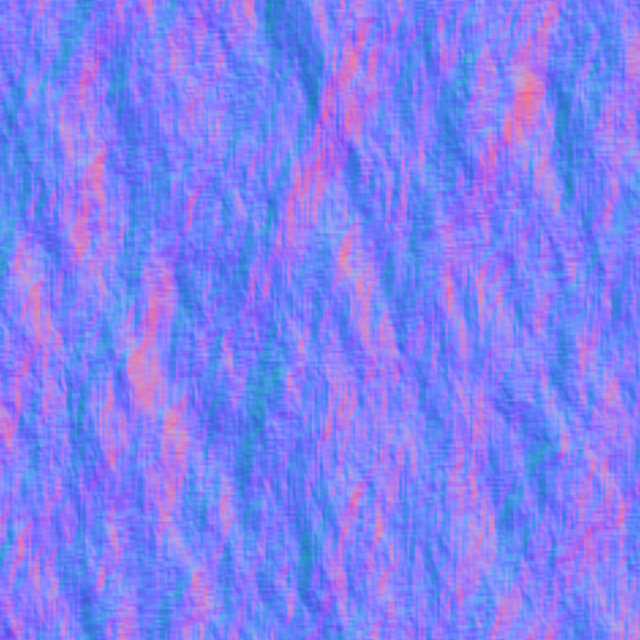
This texture map is drawn by a Shadertoy shader. Its source:

```glsl
// Tangent-space normal map of steep, crumpled rock with a fine thread-like grain.

const vec2  RELIEF       = vec2(0.92, 0.66); // slope strength across and along
const float BASE_CELLS   = 10.5;   // widest folds across the canvas
const int   OCTAVES      = 5;
const float LEAN         = 0.26;   // sideways drift of the folds per unit of height
const float LEAN_GAIN    = 0.02;   // extra drift of each finer octave
const float STRETCH      = 0.22;   // vertical frequency relative to horizontal
const float STRETCH_GAIN = 0.06;   // finer octaves are less elongated
const float WARP         = 0.010;  // bending of the folds
const float SAMPLE_STEP  = 0.0010; // half width of the slope measurement
const vec2  UPRIGHT_CELLS = vec2(235.0, 21.0);
const vec2  LEVEL_CELLS   = vec2(64.0, 240.0);
const vec2  STREAK_CELLS  = vec2(100.0, 11.0);
const float UPRIGHT_SLOPE = 0.24;
const float LEVEL_SLOPE   = 0.13;
const float STREAK_SLOPE  = 0.17;
const float PINK_SKEW    = 0.22;   // makes right-facing slopes steeper
const float BLUE_FALLOFF = 1.75;   // darkening of blue on steep slopes

float hash(vec2 p) {
    vec3 q = fract(vec3(p.xyx) * 0.1031);
    q += dot(q, q.yzx + 33.33);
    return fract((q.x + q.y) * q.z);
}

// Value noise from -1 to 1
float noise(vec2 p) {
    vec2 cell = floor(p);
    vec2 f = p - cell;
    vec2 w = f * f * f * (f * (f * 6.0 - 15.0) + 10.0);
    float low  = mix(hash(cell), hash(cell + vec2(1.0, 0.0)), w.x);
    float high = mix(hash(cell + vec2(0.0, 1.0)), hash(cell + vec2(1.0, 1.0)), w.x);
    return mix(low, high, w.y) * 2.0 - 1.0;
}

// Two families of long folds leaning against each other
float height(vec2 p) {
    p.x += WARP * noise(p * vec2(7.0, 5.0) + 3.7);
    p.x += 0.35 * WARP * noise(p * vec2(21.0, 15.0) + 41.3);
    p += 0.14 * WARP * vec2(noise(p * 52.0 + 8.1), noise(p * 47.0 + 90.4));
    float h = 0.0;
    float cells = BASE_CELLS;
    float rightSlope = 0.155;
    float leftSlope = 0.155;
    for (int i = 0; i < OCTAVES; i++) {
        float level = float(i);
        float lean = LEAN + LEAN_GAIN * level;
        vec2 scale = cells * vec2(1.0, STRETCH + STRETCH_GAIN * level);
        vec2 offset = vec2(17.3, 29.1) * (level + 1.0);
        float right = noise(vec2(p.x - lean * p.y, p.y) * scale + offset);
        float left  = noise(vec2(p.x + lean * p.y, p.y) * scale + offset + 71.7);
        h += (rightSlope * right + leftSlope * left) / cells;
        cells *= 1.9;
        rightSlope *= 0.90;
        leftSlope *= 0.78;
    }
    return h;
}

// Slopes of patchy upright and level threads
vec2 threads(vec2 p) {
    float patches = 0.6 * noise(p * 16.0 + 5.0);
    float upright = UPRIGHT_SLOPE * noise(p * UPRIGHT_CELLS + 11.0);
    float streak = STREAK_SLOPE * noise(p * STREAK_CELLS + 37.0);
    float level = LEVEL_SLOPE * noise(p * LEVEL_CELLS + 53.0);
    return vec2(upright * (1.0 - patches) + streak, level * (1.0 + patches));
}

void mainImage(out vec4 fragColor, in vec2 fragCoord) {
    vec2 p = fragCoord / iResolution.y;

    // Slope of the rock by central differences
    vec2 e = vec2(SAMPLE_STEP, 0.0);
    vec2 slope = vec2(height(p + e.xy) - height(p - e.xy),
                      height(p + e.yx) - height(p - e.yx)) / (2.0 * SAMPLE_STEP);

    // Facing direction, with the grain on top
    vec2 tilt = -RELIEF * slope + threads(p);
    tilt.x += PINK_SKEW * (tilt.x * tilt.x - 0.09);
    vec3 normal = normalize(vec3(tilt, 1.0));

    // Encode the direction as colour
    normal.z = 1.0 - BLUE_FALLOFF * (1.0 - normal.z);
    fragColor = vec4(clamp(normal * 0.5 + 0.5, 0.0, 1.0), 1.0);
}
```
